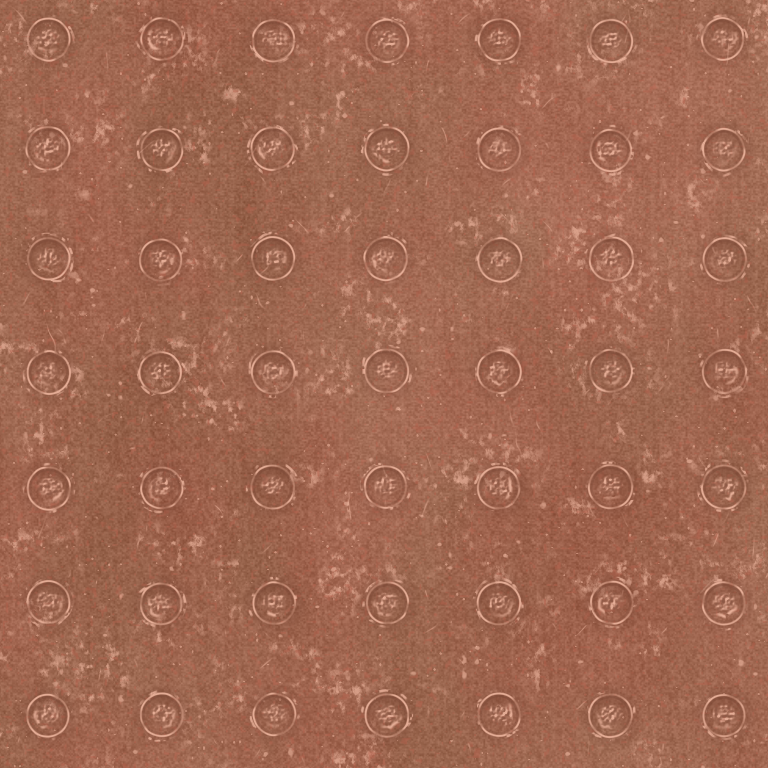
A WebGL 2 fragment shader for this texture:

```glsl
#version 300 es
precision highp float;
// Worn terracotta sheet with a seven by seven grid of small embossed round studs.

uniform vec2 u_resolution;
out vec4 fragColor;

const vec3 HIGHLIGHT = vec3(0.91, 0.69, 0.60);
const vec3 SHADOW = vec3(0.47, 0.27, 0.20);

float hash(vec2 p) {
    return fract(sin(dot(p, vec2(127.1, 311.7))) * 43758.545);
}

float noise(vec2 p) {
    vec2 i = floor(p), f = fract(p);
    f = f * f * (3.0 - 2.0 * f);
    return mix(mix(hash(i), hash(i + vec2(1, 0)), f.x),
               mix(hash(i + vec2(0, 1)), hash(i + vec2(1, 1)), f.x), f.y);
}

float fbm(vec2 p) {
    float sum = 0.0, amp = 0.5;
    for (int i = 0; i < 4; i++) {
        sum += amp * noise(p);
        p = mat2(0.8, 0.6, -0.6, 0.8) * p * 2.03 + 17.3;
        amp *= 0.5;
    }
    return sum / 0.9375;
}

// Soft-edged line of the given half width around distance zero.
float stroke(float d, float halfWidth) {
    float aa = 0.8 / min(u_resolution.x, u_resolution.y);
    return 1.0 - smoothstep(halfWidth - aa, halfWidth + aa, abs(d));
}

// One short, broken, mostly upright scratch per cell; most cells stay empty.
float scratches(vec2 uv, float cells, float seed) {
    vec2 id = floor(uv * cells), p = fract(uv * cells) - 0.5;
    float angle = 1.57 + 1.8 * (hash(id + seed) - 0.5);
    vec2 dir = vec2(cos(angle), sin(angle));
    p -= 0.3 * (vec2(hash(id + seed + 3.1), hash(id + seed + 7.7)) - 0.5);
    float wobble = 0.006 * (noise(uv * 60.0 + seed) - 0.5);
    float across = dot(p, vec2(-dir.y, dir.x)) / cells + wobble;
    float fade = smoothstep(0.34, 0.05, abs(dot(p, dir))) * step(0.68, hash(id + seed + 11.0));
    return stroke(across, 0.0008) * fade * smoothstep(0.3, 0.8, noise(uv * 110.0 + seed));
}

// Ragged flecks, one candidate per cell.
float flecks(vec2 uv, float cells, float chance) {
    vec2 id = floor(uv * cells);
    vec2 p = fract(uv * cells) - 0.5 - 0.4 * (vec2(hash(id + 2.3), hash(id + 5.9)) - 0.5);
    float d = length(p * vec2(1.0, 0.6 + hash(id + 1.4))) + 0.2 * (noise(uv * 260.0) - 0.5);
    return (1.0 - smoothstep(0.06, 0.24, d)) * step(1.0 - chance, hash(id + 4.4));
}

vec3 background(vec2 uv) {
    float streak = fbm(uv * vec2(60.0, 7.0));
    float grain = noise(uv * vec2(330.0, 300.0)) + noise(uv * 490.0 + 40.0) - 1.0;
    vec3 col = mix(vec3(0.617, 0.413, 0.320), vec3(0.639, 0.403, 0.319),
                   smoothstep(0.25, 0.75, fbm(uv * vec2(9.0, 6.0) + 9.0)));
    col += 0.09 * (fbm(uv * 4.0 + 3.0) - 0.5) + 0.05 * (streak - 0.5) + 0.075 * grain;

    // Finely rubbed patches, red specks and pale damage.
    float rub = smoothstep(0.47, 0.75, fbm(uv * vec2(20.0, 24.0) + 31.0));
    float dust = smoothstep(0.48, 0.8, fbm(uv * vec2(150.0, 120.0) + 5.0));
    col = mix(col, HIGHLIGHT, 0.75 * rub * dust);
    float red = smoothstep(0.72, 0.95, noise(uv * 210.0 + 70.0));
    col = mix(col, vec3(0.71, 0.38, 0.30), 0.5 * red);
    float damage = 0.6 * scratches(uv, 8.0, 1.7) + 0.55 * scratches(uv, 19.0, 23.0);
    damage += 0.6 * flecks(uv, 130.0, 0.05) + 0.65 * flecks(uv + 0.37, 58.0, 0.025);
    return mix(col, HIGHLIGHT, clamp(damage, 0.0, 0.85));
}

vec3 stud(vec3 col, vec2 p, vec2 id) {
    float r = length(p);
    vec2 dir = p / max(r, 1e-5);
    float wear = noise(dir * 2.2 + id * 13.7 + 50.0);
    float chipped = noise(dir * 3.0 + id * 7.9 + 90.0);
    float rough = noise(p * 260.0 + id * 31.0 + 80.0);
    float radius = 0.0274 + 0.0016 * (hash(id + 6.0) - 0.5) + 0.0012 * (wear - 0.5);

    // Dark halo, recessed bowl and the groove inside the rim.
    float inside = 1.0 - smoothstep(radius - 0.002, radius, r);
    float shade = 0.24 * smoothstep(0.046, 0.028, r) * (1.0 - inside);
    shade += inside * (0.2 + 0.2 * dir.y * smoothstep(0.008, 0.024, r));
    shade += 0.25 * stroke(r - radius + 0.0035, 0.0014);
    col = mix(col, SHADOW, shade);

    // Uneven bright rim, ragged outer arcs and a lower inner crescent.
    float light = stroke(r - radius, 0.0012) * mix(0.3, 1.0, smoothstep(0.2, 0.75, wear));
    float arc = smoothstep(0.5, 0.8, chipped) * smoothstep(0.25, 0.7, rough);
    float spread = 0.006 * noise(dir * 1.5 + id * 3.7 + 20.0);
    light += 0.85 * arc * stroke(r - radius - 0.001 - spread, 0.0016);
    float inner = length(p - vec2(0.0, 0.001)) - 0.0165 - 0.004 * (chipped - 0.5);
    float tilt = 3.0 * (hash(id + 12.0) - 0.5);
    float facing = -dir.y * cos(tilt) + dir.x * sin(tilt);
    float crescent = smoothstep(0.2, 0.95, facing) * smoothstep(0.1, 0.6, rough);
    light += (1.0 - smoothstep(0.0, 0.004, abs(inner))) * crescent * hash(id + 9.0);

    // Small crumpled rosette, lit from the upper left.
    vec2 q = p - vec2(0.0, 0.002);
    float petals = 0.5 + 0.5 * cos(6.0 * atan(q.y, q.x + 1e-6) + 6.28 * hash(id));
    float core = 1.0 - smoothstep(0.009, 0.0155, length(q * vec2(0.85, 1.1)));
    vec2 crumple = q * 300.0 + id * 19.0 + 200.0;
    float relief = noise(crumple) - noise(crumple + vec2(-0.7, 0.7));
    light += core * (0.14 + 1.5 * max(relief, 0.0));
    light += 0.35 * petals * stroke(length(q) - 0.0066, 0.0015);
    col = mix(col, SHADOW, core * clamp(-1.6 * relief, 0.0, 0.75));
    return mix(col, HIGHLIGHT, clamp(light, 0.0, 0.95));
}

void main() {
    vec2 uv = gl_FragCoord.xy / u_resolution;
    vec2 grid = (uv - vec2(0.503, 0.512)) / 0.1465;
    vec2 id = floor(grid + 0.5);
    vec2 p = (grid - id) * 0.1465;
    p.y -= 0.0045 * sin(id.y + 1.0);
    p -= 0.003 * (vec2(hash(id + 1.0), hash(id + 2.0)) - 0.5);
    fragColor = vec4(clamp(stud(background(uv), p, id), 0.0, 1.0), 1.0);
}
```
